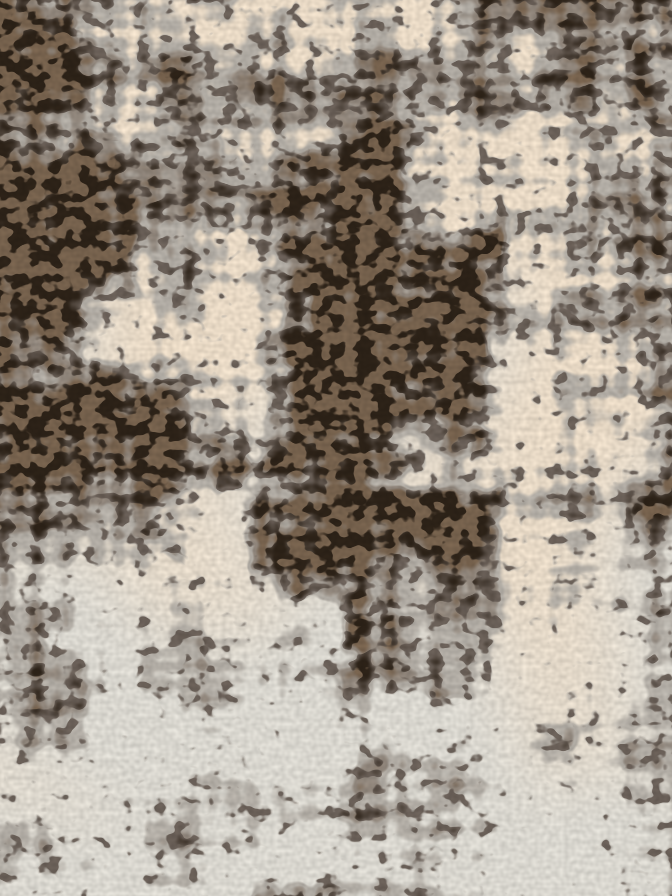
Reproduce this texture procedurally as a WebGL 2 fragment shader.

```glsl
#version 300 es
precision highp float;
// A worn, abstract woven rug: ragged overlapping blocks and crossed streaks make
// a wear field, which picks the ground colour and how densely dark blots cover it.
// Fine gradient noise adds the blots, the weft lines and the pile grain.

uniform vec2 u_resolution;
out vec4 outColor;

// Palette
const vec3 CREAM  = vec3(0.91, 0.85, 0.77);
const vec3 PALE   = vec3(0.85, 0.84, 0.81);
const vec3 SILVER = vec3(0.69, 0.67, 0.64);
const vec3 TAUPE  = vec3(0.56, 0.52, 0.48);
const vec3 BROWN  = vec3(0.46, 0.38, 0.30);
const vec3 SMOKE  = vec3(0.41, 0.37, 0.34);
const vec3 UMBER  = vec3(0.17, 0.13, 0.09);

// Layout, in canvas heights
const int   BLOCK_COUNT = 20;
const vec2  BLOCK_MIN   = vec2(0.035, 0.03);  // half sizes
const vec2  BLOCK_MAX   = vec2(0.16, 0.16);
const float BLOCK_SOFT  = 0.025;
const float BLOCK_GAIN  = 0.30;
const float STREAK_GAIN = 0.30;
const float SCRATCH_GAIN = 0.22;
const float TOP_WEIGHT  = 0.28;               // darker towards the top
const vec2  BLOT_FREQ   = vec2(52.0, 66.0);
const float BLOT_LEVEL  = 0.13;
const float BLOT_EDGE   = 0.09;
const float GRAIN_GAIN  = 0.07;

vec2 hash2(vec2 c) {
    vec3 q = fract(c.xyx * vec3(0.1031, 0.1030, 0.0973));
    q += dot(q, q.yzx + 33.33);
    return fract((q.xx + q.yz) * q.zy);
}

float cornerSlope(vec2 cell, vec2 offset) {
    float angle = 6.2832 * hash2(cell).x;
    return dot(vec2(cos(angle), sin(angle)), offset);
}

// Gradient noise, about -1 to 1
float noise(vec2 p) {
    vec2 i = floor(p), f = p - i;
    vec2 w = f * f * f * (f * (f * 6.0 - 15.0) + 10.0);
    vec2 e = vec2(1.0, 0.0);
    float low  = mix(cornerSlope(i, f), cornerSlope(i + e, f - e), w.x);
    float high = mix(cornerSlope(i + e.yx, f - e.yx), cornerSlope(i + e.xx, f - e.xx), w.x);
    return 1.4 * mix(low, high, w.y);
}

// Overlapping dark (+) and light (-) rectangles with torn edges
float blocks(vec2 p, vec2 canvas) {
    float torn = 0.025 * noise(p * 14.0 + 3.7) + 0.018 * noise(p * 42.0 + 9.1);
    float tone = 0.0;
    for (int i = 0; i < BLOCK_COUNT; i++) {
        float n = float(i);
        vec2 centre = canvas * fract(0.5 + n * vec2(0.7549, 0.5698));
        vec2 halfSize = mix(BLOCK_MIN, BLOCK_MAX, hash2(vec2(n, 17.0)));
        vec2 d = abs(p - centre) - halfSize;
        float inside = 1.0 - smoothstep(-BLOCK_SOFT, BLOCK_SOFT, max(d.x, d.y) + torn);
        float side = i % 2 == 0 ? 1.0 : -1.0;
        tone = mix(tone, side * mix(0.6, 1.1, hash2(vec2(n, 41.0)).y), inside);
    }
    return tone;
}

// Broad tone: low is bare cream, middle is silver, high is brown
float wearField(vec2 p, vec2 canvas) {
    float streaks = noise(p * vec2(11.0, 1.8) + 5.3) + noise(p * vec2(1.8, 11.0) + 21.6);
    float scratches = noise(p * vec2(58.0, 8.0) + 31.2) + noise(p * vec2(8.0, 62.0) + 47.9);
    return BLOCK_GAIN * blocks(p, canvas)
         + STREAK_GAIN * streaks
         + SCRATCH_GAIN * scratches
         + TOP_WEIGHT * (p.y - 0.45);
}

void main() {
    vec2 p = gl_FragCoord.xy / u_resolution.y;
    vec2 canvas = vec2(u_resolution.x / u_resolution.y, 1.0);

    float wear = wearField(p, canvas);
    float mottle = noise(p * vec2(24.0, 32.0) + 61.4);
    float tone = wear + 0.14 * mottle;

    // Ground: cream, cooler low down, then silver, taupe and brown
    float cool = smoothstep(-0.3, 0.3, 0.4 * noise(p * 4.0 + 13.0) + 0.45 - p.y);
    vec3 color = mix(CREAM, PALE, cool);
    color = mix(color, SILVER, smoothstep(-0.22, -0.06, tone));
    color = mix(color, TAUPE, smoothstep(0.0, 0.12, tone));
    color = mix(color, BROWN, smoothstep(0.14, 0.3, tone));

    // Blots: sparse on cream, crowded on brown, with a pale halo
    float blotNoise = 0.68 * noise(p * BLOT_FREQ + 71.3)
                    + 0.32 * noise(p * BLOT_FREQ * 2.1 + 83.8);
    float cover = blotNoise - BLOT_LEVEL + 1.1 * clamp(wear, -0.5, 0.1);
    float halo = smoothstep(-0.22, 0.0, cover) * (1.0 - smoothstep(-0.1, 0.05, tone));
    color = mix(color, SILVER, 0.7 * halo);
    float depth = smoothstep(0.02, 0.38, wear + 0.25 * cover);
    color = mix(color, mix(SMOKE, UMBER, depth), smoothstep(-BLOT_EDGE, BLOT_EDGE, cover));

    // Weft lines and pile grain
    float weft = noise(p * vec2(38.0, 210.0) + 97.0);
    float pile = noise(p * 170.0 + 113.0);
    color *= 1.0 + GRAIN_GAIN * (0.6 * weft + pile);

    outColor = vec4(clamp(color, 0.0, 1.0), 1.0);
}
```
